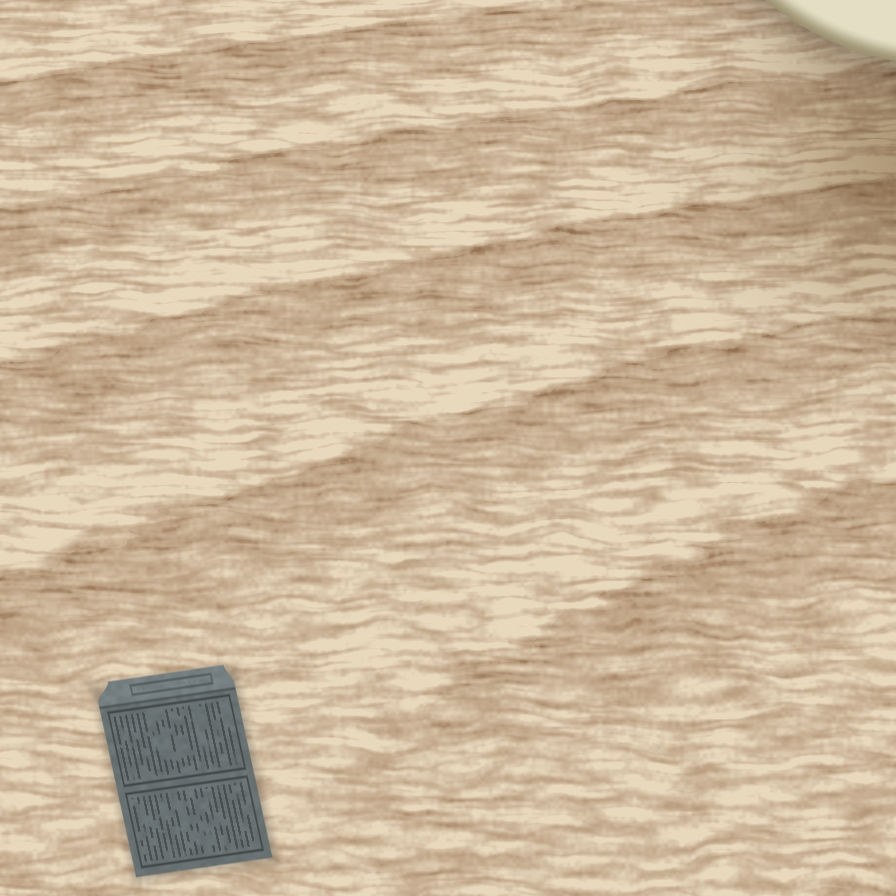
Give the GLSL for this texture, as a Shadertoy shader.

```glsl
// Pale streaked wood with curved growth rings, a small grey carton and a cream dish rim.

const vec3 BROWN = vec3(0.58, 0.45, 0.32);
const vec3 TAN   = vec3(0.73, 0.62, 0.50);
const vec3 SAND  = vec3(0.81, 0.72, 0.61);
const vec3 CREAM = vec3(0.91, 0.85, 0.74);
const vec3 SLATE = vec3(0.41, 0.445, 0.45);
const vec3 INK   = vec3(0.25, 0.28, 0.28);

vec2 hash2(vec2 cell) {
    vec3 h = fract(cell.xyx * vec3(0.1031, 0.1030, 0.0973));
    h += dot(h, h.yzx + 33.33);
    return fract((h.xx + h.yz) * h.zy);
}

float valueNoise(vec2 p) {
    vec2 i = floor(p), f = fract(p);
    f = f * f * (3.0 - 2.0 * f);
    float low  = mix(hash2(i).x, hash2(i + vec2(1, 0)).x, f.x);
    float high = mix(hash2(i + vec2(0, 1)).x, hash2(i + vec2(1, 1)).x, f.x);
    return mix(low, high, f.y);
}

// Cellular noise: distance to the nearest scattered point.
float cellDistance(vec2 p) {
    vec2 base = floor(p);
    float nearest = 4.0;
    for (int y = -1; y <= 1; y++)
        for (int x = -1; x <= 1; x++) {
            vec2 cell = base + vec2(x, y);
            nearest = min(nearest, length(cell + hash2(cell) - p));
        }
    return nearest;
}

// Dashes: cellular spots stretched along the fibre.
float dashes(vec2 p, vec2 frequency, float radius) {
    return 1.0 - smoothstep(0.1, radius, cellDistance(p * frequency));
}

// Height at which the ring through p meets the right edge, by Newton steps.
float ringHeight(vec2 p) {
    float bend = 0.13 * pow(max(1.0 - p.x, 0.0), 1.3);
    float q = 1.0;
    for (int i = 0; i < 6; i++) {
        float error = q - bend / (q * q) - p.y;
        q = max(q - error / (1.0 + 2.0 * bend / (q * q * q)), 0.05);
    }
    return q;
}

vec3 woodRamp(float tone) {
    vec3 c = mix(BROWN, TAN, clamp(tone * 3.0, 0.0, 1.0));
    c = mix(c, SAND, clamp(tone * 3.0 - 1.0, 0.0, 1.0));
    return mix(c, CREAM, clamp(tone * 3.0 - 2.0, 0.0, 1.0));
}

vec3 wood(vec2 uv) {
    // Fibres tilt slightly, waver, and grow coarser towards the bottom.
    vec2 p = vec2(uv.x, uv.y + 0.3 * uv.y * uv.y - 0.06 * uv.x * uv.y);
    p.y += 0.003 * sin(uv.x * 19.0 + uv.y * 31.0);
    p.y += 0.012 * (valueNoise(uv * vec2(16.0, 24.0)) - 0.5);
    p.y += 0.005 * (valueNoise(uv * vec2(48.0, 70.0)) - 0.5);

    // Growth rings: pale above each line, darkest just below it.
    float q = ringHeight(uv);
    float jag = valueNoise(uv * vec2(22.0, 95.0)) - 0.5;
    float ring = fract((q * q - 0.217) / 0.21 + 0.11 * jag);
    float age = mix(1.0, smoothstep(0.1, 0.95, ring), smoothstep(0.0, 0.07, ring));
    float ringFade = smoothstep(0.08, 0.35, uv.y);
    age = mix(0.35, age, ringFade);

    float broad = dashes(p, vec2(10.0, 56.0), 0.62);
    float fine = dashes(p + 3.7, vec2(17.0, 105.0), 0.65);
    float pores = dashes(p + 8.3, vec2(12.0, 80.0), 0.5);
    float cloud = valueNoise(uv * vec2(4.0, 9.0)) - 0.5;
    float grain = valueNoise(uv * 230.0) + valueNoise(uv * 130.0 + 9.0) - 1.0;

    float tone = mix(0.68, 0.41, age);
    tone += mix(0.42, 0.17, age) * broad + mix(0.25, 0.17, age) * fine;
    tone -= 0.22 * pores * (1.0 - broad);
    tone -= 0.14 * smoothstep(0.93, 1.0, ring) * ringFade;
    tone += 0.12 * cloud + 0.17 * grain;
    return woodRamp(tone);
}

// Filled rectangle in the carton's unit square.
float panel(vec2 p, vec2 low, vec2 high, float blur) {
    vec2 d = abs(p - 0.5 * (low + high)) - 0.5 * (high - low);
    return 1.0 - smoothstep(-blur, blur, max(d.x, d.y));
}

// Printed block: thin broken rules inside a frame.
float printedPanel(vec2 p, vec2 low, vec2 high, float blur) {
    float frame = panel(p, low, high, blur) - panel(p, low + 0.012, high - 0.012, blur);
    float rules = smoothstep(0.1, 0.6, sin(p.x * 150.0));
    float column = floor(p.x * 150.0 / 6.2832);
    float broken = smoothstep(0.3, 0.5, valueNoise(vec2(column * 7.0, p.y * 24.0)));
    return max(frame, 0.8 * rules * broken * panel(p, low + 0.03, high - 0.03, blur));
}

vec3 addCarton(vec3 color, vec2 uv, float pixel) {
    vec2 right = vec2(0.152, 0.022), up = vec2(-0.047, 0.216);
    vec2 d = uv - vec2(0.152, 0.021);
    vec2 p = vec2(d.x * up.y - d.y * up.x, right.x * d.y - right.y * d.x);
    p /= right.x * up.y - right.y * up.x;
    float blur = pixel / 0.18;

    // The lid tapers at its upper corners.
    float taper = 0.10 * smoothstep(0.9, 1.0, p.y);
    float body = panel(p, vec2(taper, 0.0), vec2(1.0 - 0.5 * taper, 1.0), blur);
    float shadow = panel(p, vec2(-0.02), vec2(1.03, 0.98), 0.06);
    vec3 card = SLATE * (0.94 + 0.12 * valueNoise(uv * 150.0));
    card *= mix(1.0, 1.12, smoothstep(0.87, 0.89, p.y));
    float ink = printedPanel(p, vec2(0.05, 0.04), vec2(0.95, 0.43), blur);
    ink = max(ink, printedPanel(p, vec2(0.05, 0.46), vec2(0.95, 0.85), blur));
    ink = max(ink, 0.6 * printedPanel(p, vec2(0.25, 0.91), vec2(0.85, 0.97), blur));
    ink = max(ink, 0.6 * panel(p, vec2(0.0, 0.868), vec2(1.0, 0.88), blur));
    card = mix(card, INK, ink);
    return mix(color * (1.0 - 0.25 * shadow), card, body);
}

vec3 addDish(vec3 color, vec2 uv, float pixel) {
    float d = length(uv - vec2(1.06, 1.25)) - 0.324;
    color *= 1.0 - 0.22 * exp(-max(d, 0.0) * 38.0);
    vec3 glaze = mix(vec3(0.62, 0.58, 0.45), vec3(0.89, 0.87, 0.77), smoothstep(0.0, 0.022, -d));
    return mix(color, glaze, 1.0 - smoothstep(-pixel, pixel, d));
}

void mainImage(out vec4 fragColor, in vec2 fragCoord) {
    vec2 uv = fragCoord / iResolution.xy;
    float pixel = 1.0 / iResolution.y;
    vec3 color = wood(uv);

    // Shade cast from the right edge.
    vec2 fromShade = (uv - vec2(1.03, 0.82)) / vec2(0.17, 0.17);
    color *= 1.0 - vec3(0.25, 0.30, 0.37) * exp(-dot(fromShade, fromShade));

    color = addCarton(color, uv, pixel);
    color = addDish(color, uv, pixel);
    fragColor = vec4(color, 1.0);
}
```
